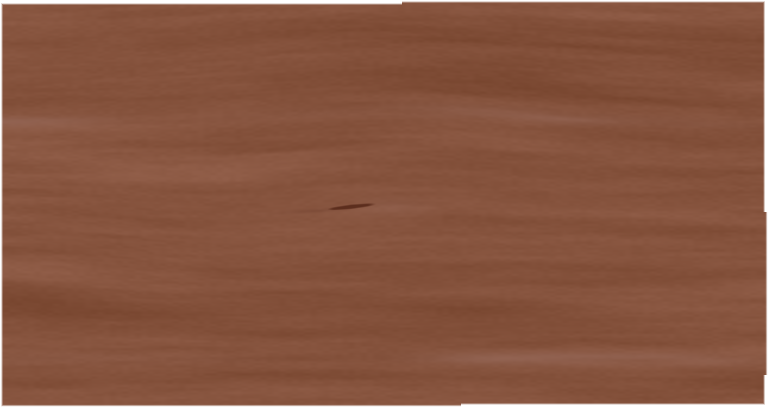
Give the GLSL for this texture, as a WebGL 1 fragment shader.

```glsl
precision highp float;
uniform vec2 u_resolution;

#define DARK_WOOD vec3(0.465, 0.268, 0.178)
#define LIGHT_WOOD vec3(0.570, 0.370, 0.287)
#define PALE_SHEEN vec3(0.600, 0.425, 0.370)
#define KNOT_COLOR vec3(0.330, 0.150, 0.090)
#define PAPER vec3(1.0)
#define BAND_CONTRAST 0.42
#define STREAK_CONTRAST 0.34
#define FIBRE_CONTRAST 0.20
#define PORE_CONTRAST 0.16
#define KNOT_CENTER vec2(0.86, 0.493)
#define EDGE_BLUR 0.0035

float hash(vec2 p) {
  vec3 q = fract(vec3(p.xyx) * 0.1031);
  q += dot(q, q.yzx + 33.33);
  return fract((q.x + q.y) * q.z);
}

// Smooth value noise centred on zero
float noise(vec2 p) {
  vec2 cell = floor(p);
  vec2 f = fract(p);
  f = f * f * (3.0 - 2.0 * f);
  float low = mix(hash(cell), hash(cell + vec2(1.0, 0.0)), f.x);
  float high = mix(hash(cell + vec2(0.0, 1.0)), hash(cell + 1.0), f.x);
  return mix(low, high, f.y) - 0.5;
}

float bell(float x, float width) {
  return exp(-x * x / (width * width));
}

// Bends the straight grain into slow waves, arched around the knot
vec2 bendGrain(vec2 p) {
  float wave = 0.035 * noise(p * vec2(1.6, 2.5) + 7.0);
  float arch = 0.022 * bell(p.x - 0.95, 0.35) * smoothstep(0.3, 0.65, p.y);
  return vec2(p.x, p.y + wave - arch);
}

// Light and dark share of the wood, 0.5 on average
float grainTone(vec2 p) {
  float tone = 0.5;
  tone += BAND_CONTRAST * noise(p * vec2(0.9, 9.0) + 3.0);
  tone += BAND_CONTRAST * 0.7 * noise(p * vec2(1.8, 21.0) + 19.0);
  tone += STREAK_CONTRAST * noise(p * vec2(2.6, 48.0) + 41.0);
  tone += FIBRE_CONTRAST * noise(p * vec2(7.0, 105.0) + 67.0);
  tone += PORE_CONTRAST * noise(p * vec2(65.0, 190.0) + 83.0);
  return tone;
}

// Pale silky streak with a darker line under it
float sheen(vec2 p, float height, float seed) {
  float patches = smoothstep(-0.25, 0.4, noise(vec2(p.x * 2.4 + seed, seed)));
  float strands = 0.7 + 0.8 * noise(p * vec2(5.0, 75.0) + seed);
  return patches * strands * bell(p.y - height, 0.017);
}

// Short tapered dash, tilted slightly upward to the right
float knotDash(vec2 p) {
  vec2 d = p - KNOT_CENTER;
  d.y -= 0.11 * d.x;
  float taper = max(1.0 - abs(d.x) / 0.065, 0.0);
  float halfWidth = 0.0045 * sqrt(taper);
  return smoothstep(0.003, -0.002, abs(d.y) - halfWidth) * smoothstep(0.0, 0.4, taper);
}

// Panel coverage: its four edges are slightly stepped
float panelMask(vec2 p, vec2 uv, float aspect) {
  float top = uv.x < 0.523 ? 0.990 : 0.995;
  float bottom = uv.x < 0.6 ? 0.006 : 0.010;
  float right = uv.y < 0.48 && uv.y > 0.08 ? 0.998 : 0.995;
  float inside = min(p.x - 0.005, right * aspect - p.x);
  inside = min(inside, min(p.y - bottom, top - p.y));
  return smoothstep(-EDGE_BLUR, EDGE_BLUR, inside);
}

void main() {
  vec2 uv = gl_FragCoord.xy / u_resolution;
  float aspect = u_resolution.x / u_resolution.y;
  vec2 p = gl_FragCoord.xy / u_resolution.y;
  vec2 grain = bendGrain(p);

  // Wood body with a dark band above the knot
  float tone = grainTone(grain);
  tone -= 0.22 * bell(grain.y - 0.665, 0.018) * bell(p.x - 0.85, 0.4);
  tone -= 0.15 * bell(grain.y - 0.075, 0.02);
  vec3 color = mix(DARK_WOOD, LIGHT_WOOD, clamp(tone, 0.0, 1.0));

  // Pale streaks and the glow beside the knot
  float pale = sheen(grain, 0.70, 5.0) + sheen(grain, 0.125, 23.0);
  vec2 glow = (p - KNOT_CENTER - vec2(0.10, 0.0)) / vec2(0.09, 0.02);
  pale += 0.4 * exp(-dot(glow, glow));
  color = mix(color, PALE_SHEEN, clamp(0.6 * pale, 0.0, 0.7));

  // Knot with its faint trailing line
  vec2 trail = p - KNOT_CENTER + vec2(0.09, 0.010);
  float trailLine = bell(trail.y - 0.06 * trail.x, 0.005) * bell(trail.x, 0.08);
  color = mix(color, KNOT_COLOR, max(0.85 * knotDash(p), 0.2 * trailLine));

  color = mix(PAPER, color, panelMask(p, uv, aspect));
  gl_FragColor = vec4(color, 1.0);
}
```
